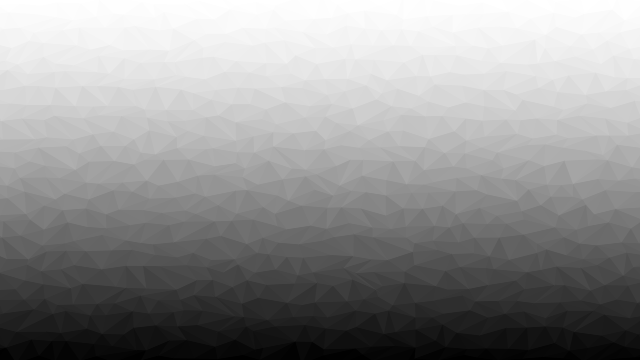
This background is drawn by a WebGL 1 fragment shader. Its source:

```glsl
precision highp float;

// Low-poly backdrop: a jittered, staggered triangle mesh over a vertical
// black-to-white ramp. Each facet is flat, shaded by the height of its
// centroid, and facets are blended by their smooth edge coverage.

uniform vec2 u_resolution;

const vec2 MESH_DENSITY = vec2(18.0, 24.0); // cells per canvas height

vec2 hash2(vec2 p) {
    vec2 q = vec2(dot(p, vec2(127.1, 311.7)), dot(p, vec2(269.5, 183.3)));
    return fract(sin(q) * 43758.55);
}

float cross2(vec2 a, vec2 b) {
    return a.x * b.y - a.y * b.x;
}

// Mesh corner: odd rows shift by half a cell, then every point is jittered
vec2 vertex(vec2 id) {
    vec2 stagger = vec2(0.5 * mod(id.y, 2.0), 0.0);
    return id + stagger + (hash2(id) - 0.5) * vec2(0.74, 0.76);
}

// Signed distance to the line a-b, positive on its left
float edgeDistance(vec2 p, vec2 a, vec2 b) {
    return cross2(b - a, p - a) / max(length(b - a), 0.001);
}

// Gray ramp: steady rise from black, easing into white at the top
float ramp(float height) {
    float t = clamp(height, 0.0, 1.0);
    return t * (1.0 + (1.0 - t) * (0.1 + 0.62 * t));
}

// Returns (shade * coverage, coverage) of one counter-clockwise facet
vec2 facet(vec2 p, vec2 a, vec2 b, vec2 c, float pixel) {
    float inside = min(edgeDistance(p, a, b),
                   min(edgeDistance(p, b, c), edgeDistance(p, c, a)));
    float coverage = smoothstep(-0.5 * pixel, 0.5 * pixel, inside);
    vec2 center = (a + b + c) / 3.0;
    float variation = (hash2(center).x - 0.5) * 0.014;
    float shade = ramp(center.y / MESH_DENSITY.y + variation);
    return vec2(shade, 1.0) * coverage;
}

void main() {
    vec2 p = gl_FragCoord.xy / u_resolution.y * MESH_DENSITY;
    float pixel = MESH_DENSITY.y / u_resolution.y;
    vec2 sum = vec2(0.0);

    // Jittered cells can reach into their neighbours, so visit all nine
    for (int y = -1; y <= 1; y++) {
        for (int x = -1; x <= 1; x++) {
            vec2 id = floor(p) + vec2(float(x), float(y));
            vec2 a = vertex(id);
            vec2 b = vertex(id + vec2(1.0, 0.0));
            vec2 c = vertex(id + vec2(1.0, 1.0));
            vec2 d = vertex(id + vec2(0.0, 1.0));

            // Split along the diagonal that avoids slivers
            float splitAC = min(cross2(b - a, c - a), cross2(c - a, d - a));
            float splitBD = min(cross2(b - a, d - a), cross2(c - b, d - b));
            if (splitAC > splitBD) {
                sum += facet(p, a, b, c, pixel) + facet(p, a, c, d, pixel);
            } else {
                sum += facet(p, a, b, d, pixel) + facet(p, b, c, d, pixel);
            }
        }
    }

    gl_FragColor = vec4(vec3(sum.x / max(sum.y, 0.0001)), 1.0);
}
```
